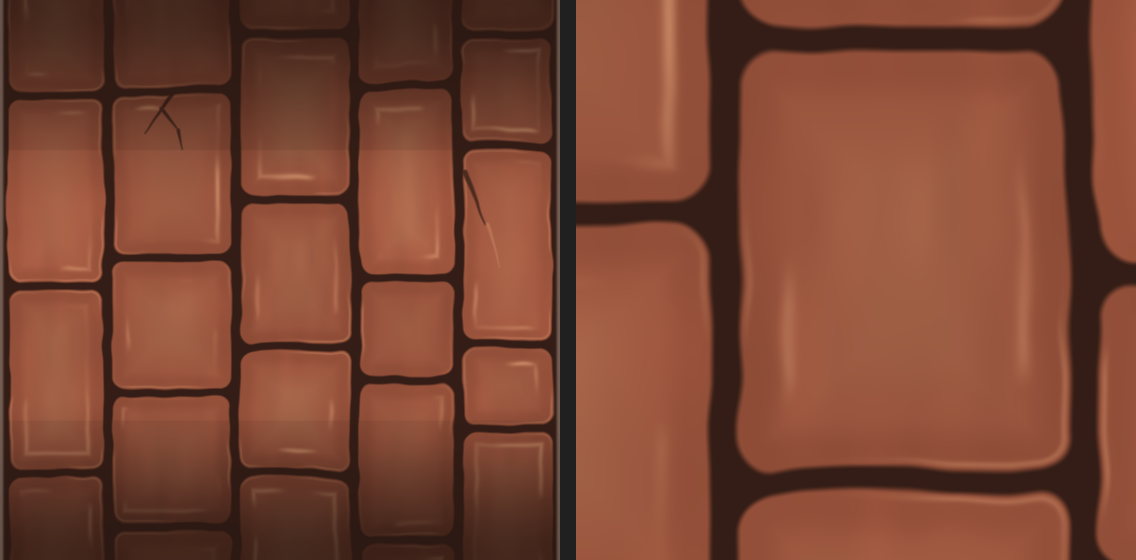
Left: the whole. Right: its middle third, enlarged.
Reproduce this texture procedurally as a Shadertoy shader.

```glsl
// Hand-painted terracotta blocks in five staggered columns, darkening at top and bottom.

const int COLUMNS = 5;
const int JOINTS = 4;
// Column borders from left to right, and joint heights within each column
const float BORDER[6] = float[6](0.006, 0.194, 0.420, 0.634, 0.818, 0.995);
const vec4 JOINT[5] = vec4[5](
    vec4(0.831, 0.490, 0.154, -0.15),
    vec4(0.836, 0.540, 0.301, 0.060),
    vec4(0.940, 0.646, 0.379, 0.154),
    vec4(0.846, 0.503, 0.323, 0.036),
    vec4(0.935, 0.737, 0.385, 0.234));

const vec2 HALF_GAP = vec2(0.0085, 0.0070);
const float CORNER = 0.021;
const float WOBBLE = 0.009;
const float SOFTNESS = 0.0024;
const float END_LIGHT = 0.44;
const float STRIP = 0.007;

const vec3 CLAY = vec3(0.645, 0.355, 0.260);
const vec3 CLAY_CENTRE = vec3(0.675, 0.415, 0.300);
const vec3 BEVEL = vec3(0.585, 0.310, 0.220);
const vec3 GLINT = vec3(0.830, 0.580, 0.430);
const vec3 MORTAR = vec3(0.205, 0.115, 0.085);
const vec3 STRIP_GREY = vec3(0.450, 0.365, 0.325);

float hash(vec2 p) {
    return fract(sin(dot(p, vec2(127.1, 311.7))) * 43758.5453);
}

float noise(vec2 p) {
    vec2 i = floor(p), f = fract(p);
    f = f * f * (3.0 - 2.0 * f);
    return mix(mix(hash(i), hash(i + vec2(1, 0)), f.x),
               mix(hash(i + vec2(0, 1)), hash(i + vec2(1, 1)), f.x), f.y);
}

float bell(float x, float width) {
    return exp(-x * x / (width * width));
}

float roundBox(vec2 p, vec2 halfSize, float r) {
    vec2 a = abs(p) - halfSize + r;
    return length(max(a, 0.0)) + min(max(a.x, a.y), 0.0) - r;
}

// Crack stroke that tapers from a to b
float crack(vec2 p, vec2 a, vec2 b, float width) {
    vec2 ab = b - a;
    float t = clamp(dot(p - a, ab) / dot(ab, ab), 0.0, 1.0);
    float d = length(p - a - ab * t) - width * (1.0 - 0.7 * t);
    return 1.0 - smoothstep(-SOFTNESS, SOFTNESS, d);
}

// Broad vertical light with two faint painted steps
float lightAt(float y) {
    float lit = smoothstep(0.0, 0.30, y) * (1.0 - smoothstep(0.62, 1.02, y));
    float steps = mix(0.94, 1.0, smoothstep(0.247, 0.251, y))
                * mix(1.0, 0.92, smoothstep(0.730, 0.734, y));
    return mix(END_LIGHT, 1.0, lit) * steps;
}

void mainImage(out vec4 fragColor, in vec2 fragCoord) {
    vec2 p = fragCoord / iResolution.xy;
    float blur = max(SOFTNESS, 1.0 / iResolution.y);

    // Hand-drawn wobble
    vec2 bend = vec2(noise(p * 8.0), noise(p * 8.0 + 31.0)) - 0.5;
    vec2 chip = vec2(noise(p * 34.0 + 7.0), noise(p * 34.0 + 53.0)) - 0.5;
    vec2 q = p + WOBBLE * bend + 0.45 * WOBBLE * chip;

    // Find the block
    int column = 0;
    for (int i = 1; i < COLUMNS; i++) if (q.x > BORDER[i]) column = i;
    vec2 lo = vec2(BORDER[column], -0.16);
    vec2 hi = vec2(BORDER[column + 1], 1.15);
    for (int i = 0; i < JOINTS; i++) {
        float y = JOINT[column][i];
        if (q.y > y) lo.y = max(lo.y, y);
        else hi.y = min(hi.y, y);
    }
    vec2 id = vec2(float(column), floor(lo.y * 50.0));
    float seed = hash(id + 3.0);
    vec2 local = q - 0.5 * (lo + hi);
    vec2 halfSize = 0.5 * (hi - lo) - HALF_GAP;
    float d = roundBox(local, halfSize, CORNER);

    // Painted face with bevel, streaks and per-block tint
    vec3 face = mix(CLAY, CLAY_CENTRE, smoothstep(0.02, 0.09, -d) * (0.4 + 0.6 * seed));
    face = mix(face, BEVEL, 0.65 * smoothstep(-0.034, -0.012, d));
    face *= 0.95 + 0.08 * hash(id + 17.0);
    face *= 0.96 + 0.08 * noise(q * vec2(45.0, 11.0)) * noise(q * 13.0 + 9.0);

    // Broken glints along the inner bevel and the rim
    float inset = mix(0.020, 0.034, seed);
    float patches = smoothstep(0.50, 0.85, noise(q * 15.0 + id * 5.0));
    float glint = bell(d + inset, 0.0045) * patches * (0.35 + 0.5 * hash(id + 41.0));
    glint += 0.35 * bell(d + 0.004, 0.002) * smoothstep(0.45, 0.8, noise(q * 12.0 + 70.0));
    face = mix(face, GLINT, glint);

    // Cracks on two worn blocks
    float cracks = crack(q, vec2(0.305, 0.828), vec2(0.258, 0.762), 0.0035);
    cracks = max(cracks, crack(q, vec2(0.288, 0.806), vec2(0.318, 0.766), 0.0035));
    cracks = max(cracks, crack(q, vec2(0.318, 0.766), vec2(0.325, 0.732), 0.0030));
    cracks = max(cracks, crack(q, vec2(0.830, 0.690), vec2(0.864, 0.600), 0.0045));
    face = mix(face, MORTAR, 0.75 * cracks);
    face = mix(face, GLINT, 0.4 * crack(q, vec2(0.868, 0.600), vec2(0.892, 0.525), 0.003));

    // Joints, light and the worn side strips
    float light = lightAt(p.y);
    vec3 color = mix(face * light, MORTAR * mix(0.75, 1.0, light), smoothstep(-blur, blur, d));
    float side = min(p.x, 1.0 - p.x);
    color = mix(STRIP_GREY * mix(0.8, 1.0, light), color, smoothstep(0.3 * STRIP, STRIP + blur, side));
    fragColor = vec4(color, 1.0);
}
```
